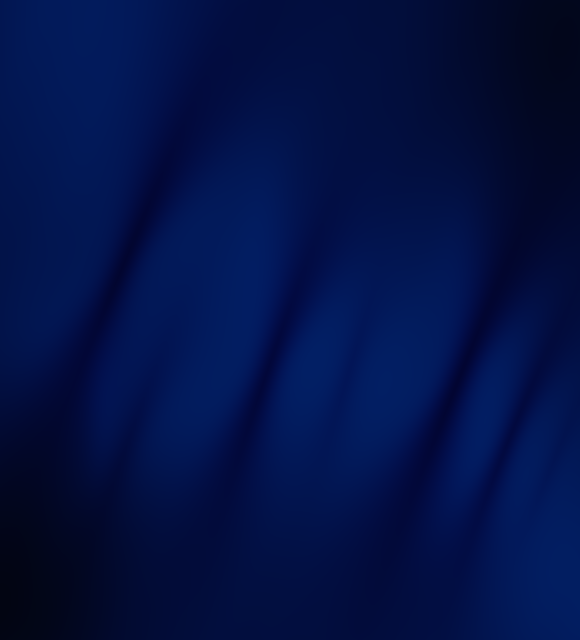
Write a WebGL 1 fragment shader that draws this background.

```glsl
precision highp float;

uniform vec2 u_resolution;

const float AMBIENT = 0.25;      // blue level of unlit cloth
const float RED = 0.007;
const float GREEN_FLOOR = 0.018;
const float GREEN_GAIN = 0.68;   // green rises with the square of the light
const float VIOLET_SHIFT = 1.1;  // how far shaded folds lose their green
const float SOFT_FLARE = 13.0;   // spread away from the waist, shaded side
const float CRISP_FLARE = 10.0;  // spread away from the waist, lit side
const float CREASE_POWER = 0.75; // below one sharpens the fold's core
const float RIPPLE = 0.002;

// Soft elliptical patch of light
float glow(vec2 p, vec2 center, vec2 radius) {
  vec2 q = (p - center) / radius;
  return exp(-dot(q, q));
}

// Curved hourglass fold: crisp at its waist, fanning out above and below
float fold(vec2 p, vec2 waist, float slope, float bend, float width, float reach) {
  float rise = p.y - waist.y;
  float side = p.x - waist.x - rise * (slope + bend * rise);
  float flare = rise * (side * rise > 0.0 ? SOFT_FLARE : CRISP_FLARE);
  float across = side / (width * sqrt(1.0 + flare * flare));
  float along = rise / reach;
  return exp(-pow(across * across + 0.0001, CREASE_POWER) - along * along);
}

// Broad lighting of the cloth
float clothLight(vec2 p) {
  float light = AMBIENT;
  light += 0.11 * glow(p, vec2(0.15, 1.00), vec2(0.22, 0.45));
  light += 0.06 * glow(p, vec2(0.12, 0.45), vec2(0.15, 0.12));
  light += 0.07 * glow(p, vec2(0.38, 0.58), vec2(0.18, 0.28));
  light += 0.05 * glow(p, vec2(0.29, 0.32), vec2(0.15, 0.12));
  light += 0.13 * glow(p, vec2(0.62, 0.42), vec2(0.24, 0.26));
  light += 0.06 * glow(p, vec2(0.87, 0.40), vec2(0.12, 0.20));
  light += 0.04 * glow(p, vec2(0.78, 0.24), vec2(0.10, 0.12));
  light += 0.13 * glow(p, vec2(1.00, 0.08), vec2(0.20, 0.25));

  // Narrow highlights along the lit rims
  light += 0.04 * glow(p, vec2(0.175, 0.36), vec2(0.03, 0.13));
  light += 0.03 * glow(p, vec2(0.460, 0.61), vec2(0.05, 0.16));
  light += 0.04 * glow(p, vec2(0.800, 0.57), vec2(0.05, 0.14));

  // Dark corners
  light -= 0.140 * glow(p, vec2(0.97, 0.95), vec2(0.20, 0.28));
  light -= 0.175 * glow(p, vec2(0.00, 0.05), vec2(0.21, 0.26));
  return light;
}

// Fraction of light kept between the folds
float foldLight(vec2 p) {
  float kept = 1.0;
  kept *= 1.0 - 0.45 * fold(p, vec2(0.210, 0.58), 0.46, 0.05, 0.027, 0.36);
  kept *= 1.0 - 0.42 * fold(p, vec2(0.461, 0.42), 0.38, 0.10, 0.025, 0.26);
  kept *= 1.0 - 0.50 * fold(p, vec2(0.792, 0.41), 0.445, 0.08, 0.027, 0.32);
  kept *= 1.0 - 0.35 * fold(p, vec2(0.876, 0.31), 0.447, 0.20, 0.020, 0.23);

  // Fainter secondary folds
  kept *= 1.0 - 0.13 * fold(p, vec2(0.602, 0.42), 0.33, 0.00, 0.022, 0.15);
  kept *= 1.0 - 0.18 * fold(p, vec2(0.217, 0.30), 0.395, 0.12, 0.024, 0.20);
  kept *= 1.0 - 0.10 * fold(p, vec2(0.955, 0.28), 0.45, 0.10, 0.018, 0.13);
  return kept;
}

void main() {
  vec2 p = gl_FragCoord.xy / u_resolution;

  // Slow layered sines vary the light along the weave
  float diagonal = p.x - 0.43 * p.y;
  float ripple = sin(diagonal * 38.0 + p.y * 3.0) + 0.5 * sin(diagonal * 71.0 - p.y * 5.0);

  float kept = foldLight(p);
  float blue = max(clothLight(p) + RIPPLE * ripple, 0.06) * kept;
  float violet = clamp(1.0 - VIOLET_SHIFT * (1.0 - kept), 0.0, 1.0);
  float green = (GREEN_FLOOR + GREEN_GAIN * blue * blue) * violet;

  gl_FragColor = vec4(RED, green, blue, 1.0);
}
```
